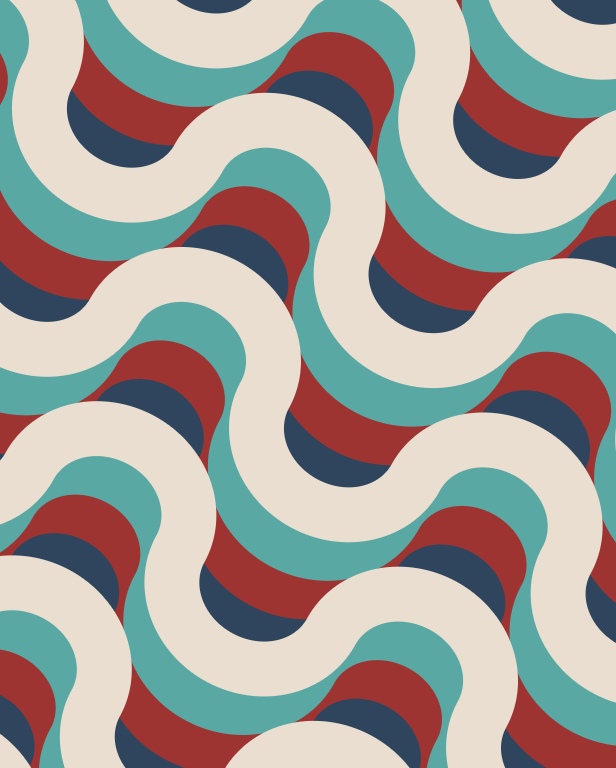
This pattern is drawn by a Shadertoy shader. Its source:

```glsl
// Lengths are fractions of the canvas height
const vec3 CREAM = vec3(0.918, 0.871, 0.816);
const vec3 TEAL  = vec3(0.353, 0.659, 0.639);
const vec3 RED   = vec3(0.616, 0.204, 0.196);
const vec3 NAVY  = vec3(0.180, 0.271, 0.365);

const float TILT         = 0.5018;                // downhill angle of the waves
const vec2  ORIGIN       = vec2(0.357, 0.2592);   // from the top left, y down
const float WAVE_LENGTH  = 0.448;
const float WAVE_SPACING = 0.229;
const float STRIPE_STEP  = WAVE_SPACING / 4.0;
const float HALF_STROKE  = 0.0358;
const vec2  ARC_RADII    = vec2(WAVE_LENGTH / 4.0, 0.0996);

// Approximate signed distance to an ellipse, negative inside
float ellipseDistance(vec2 p, vec2 radii) {
    float scaled = max(length(p / radii), 1e-4);
    float slope = max(length(p / (radii * radii)), 1e-3);
    return scaled * (scaled - 1.0) / slope;
}

// Distance to a wave of half-ellipses, positive below the curve (y down).
// The offset moves the edge sideways from the wave's centre line.
float waveDistance(vec2 p, float offset) {
    float crestX = p.x - WAVE_LENGTH * round(p.x / WAVE_LENGTH);
    float troughX = abs(crestX) - 0.5 * WAVE_LENGTH;
    return p.y < 0.0
        ? -ellipseDistance(vec2(crestX, p.y), ARC_RADII - offset)
        : ellipseDistance(vec2(troughX, p.y), ARC_RADII + offset);
}

float coverage(float dist) {
    return clamp(dist * iResolution.y + 0.5, 0.0, 1.0);
}

void mainImage(out vec4 fragColor, in vec2 fragCoord) {
    // Tilted frame: x runs along the waves, y across them
    vec2 p = fragCoord / iResolution.y;
    p = vec2(p.x, 1.0 - p.y) - ORIGIN;
    float c = cos(TILT), s = sin(TILT);
    p = vec2(c * p.x + s * p.y, c * p.y - s * p.x);

    // Paint neighbouring waves downwards, each over the one above
    float row = floor(p.y / WAVE_SPACING);
    vec3 color = NAVY;
    for (int i = -1; i <= 1; i++) {
        vec2 q = p - vec2(0.0, (row + float(i)) * WAVE_SPACING);
        vec2 stripe = vec2(0.0, STRIPE_STEP);
        color = mix(color, CREAM, coverage(waveDistance(q, -HALF_STROKE)));
        color = mix(color, TEAL, coverage(waveDistance(q, HALF_STROKE)));
        color = mix(color, RED, coverage(waveDistance(q - stripe, HALF_STROKE)));
        color = mix(color, NAVY, coverage(waveDistance(q - 2.0 * stripe, HALF_STROKE)));
    }
    fragColor = vec4(color, 1.0);
}
```
